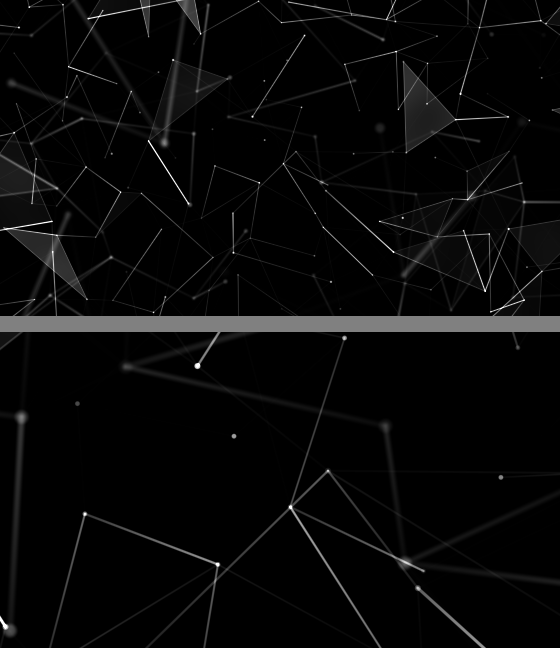
Top, the full canvas; bottom, a detail of the centre.
Reproduce this background procedurally as a Shadertoy shader.

```glsl
// Plexus: scattered nodes joined by thin glowing links and faint glassy triangles on black.
// Each layer jitters one node per grid cell and spans a triangle to two neighbouring nodes;
// layers differ in cell size, line width and blur to suggest depth of field.

const float TAU = 6.2831853;

float hash(vec2 cell, float seed) {
    vec3 q = fract(vec3(cell + 17.0 * seed, seed) * vec3(0.1031, 0.1030, 0.0973));
    q += dot(q, q.yzx + 33.33);
    return fract((q.x + q.y) * q.z);
}

vec2 gradientAt(vec2 cell) {
    float angle = TAU * hash(cell, 91.0);
    return vec2(cos(angle), sin(angle));
}

// Gradient noise, roughly -0.7 to 0.7
float gradientNoise(vec2 p) {
    vec2 i = floor(p), f = fract(p);
    vec2 u = f * f * f * (f * (f * 6.0 - 15.0) + 10.0);
    vec2 e = vec2(1.0, 0.0);
    float low = mix(dot(gradientAt(i), f), dot(gradientAt(i + e), f - e), u.x);
    float high = mix(dot(gradientAt(i + e.yx), f - e.yx), dot(gradientAt(i + 1.0), f - 1.0), u.x);
    return mix(low, high, u.y);
}

// Node position in canvas units
vec2 node(vec2 cell, float size, float seed) {
    vec2 jitter = vec2(hash(cell, seed + 1.0), hash(cell, seed + 2.0));
    return (cell + 0.05 + 0.9 * jitter) * size;
}

// One of the eight neighbouring cells
vec2 neighbour(float k) {
    return round(vec2(cos(k * TAU / 8.0), sin(k * TAU / 8.0)));
}

float coverage(float dist, float soft) {
    return 1.0 - smoothstep(-soft, soft, dist);
}

float cross2(vec2 a, vec2 b) {
    return a.x * b.y - a.y * b.x;
}

// Distance to segment ab, and position along it
vec2 segment(vec2 p, vec2 a, vec2 b) {
    vec2 ab = b - a;
    float t = clamp(dot(p - a, ab) / max(dot(ab, ab), 1e-6), 0.0, 1.0);
    return vec2(length(p - a - ab * t), t);
}

// Link fading towards its far end; few links are bright, most are faint
float link(vec2 seg, float chance, float width, float soft) {
    float strength = 1.2 * pow(chance, 5.0);
    float taper = mix(1.0, 0.35, seg.y);
    return strength * taper * coverage(seg.x - width * (0.7 + 0.4 * strength), soft);
}

// Signed distance to triangle abc, given the distance to its outline
float triangle(vec2 p, vec2 a, vec2 b, vec2 c, float outline) {
    vec3 side = vec3(cross2(b - a, p - a), cross2(c - b, p - b), cross2(a - c, p - c));
    side *= sign(cross2(b - a, c - a));
    return min(side.x, min(side.y, side.z)) > 0.0 ? -outline : outline;
}

float plexus(vec2 p, float size, float width, float soft, float faceShare, float seed) {
    vec2 home = floor(p / size);
    float light = 0.0;
    for (int y = -1; y <= 1; y++)
    for (int x = -1; x <= 1; x++) {
        vec2 cell = home + vec2(x, y);
        float k = floor(8.0 * hash(cell, seed + 3.0));
        vec2 a = node(cell, size, seed);
        vec2 b = node(cell + neighbour(k), size, seed);
        vec2 c = node(cell + neighbour(k + 1.0), size, seed);
        vec2 ab = segment(p, a, b), bc = segment(p, b, c), ca = segment(p, c, a);

        // Links
        light += link(ab, hash(cell, seed + 4.0), width, soft);
        light += link(bc, hash(cell, seed + 5.0), width, soft);
        light += link(ca, hash(cell, seed + 6.0), width, soft);

        // Glassy face with a thin rim
        float outline = min(ab.x, min(bc.x, ca.x));
        float tint = hash(cell, seed + 7.0);
        float hasFace = step(hash(cell, seed + 8.0), faceShare);
        float shade = 0.04 + 0.32 * tint * tint * tint;
        shade *= 1.0 + 0.8 * gradientNoise(p * 5.0 + seed);
        light += hasFace * shade * coverage(triangle(p, a, b, c, outline), soft);
        light += hasFace * (0.1 + 0.5 * tint * tint) * coverage(outline - width * 0.7, soft);

        // Node dot
        float glow = hash(cell, seed + 9.0);
        light += (0.1 + 0.9 * glow * glow) * coverage(length(p - a) - 2.2 * width, soft);
    }
    return light;
}

void mainImage(out vec4 fragColor, in vec2 fragCoord) {
    vec2 p = fragCoord / iResolution.y;
    float pixel = 0.8 / iResolution.y;

    float light = plexus(p, 0.225, 0.0014, pixel, 0.20, 11.0);       // near, in focus
    light += 0.65 * plexus(p, 0.145, 0.0011, pixel, 0.08, 31.0);     // middle, in focus
    light += 0.28 * plexus(p, 0.23, 0.0030, pixel + 0.002, 0.12, 53.0);  // soft
    light += 0.18 * plexus(p, 0.46, 0.0065, pixel + 0.006, 0.0, 71.0);   // far out of focus

    fragColor = vec4(vec3(min(light, 1.0)), 1.0);
}
```
